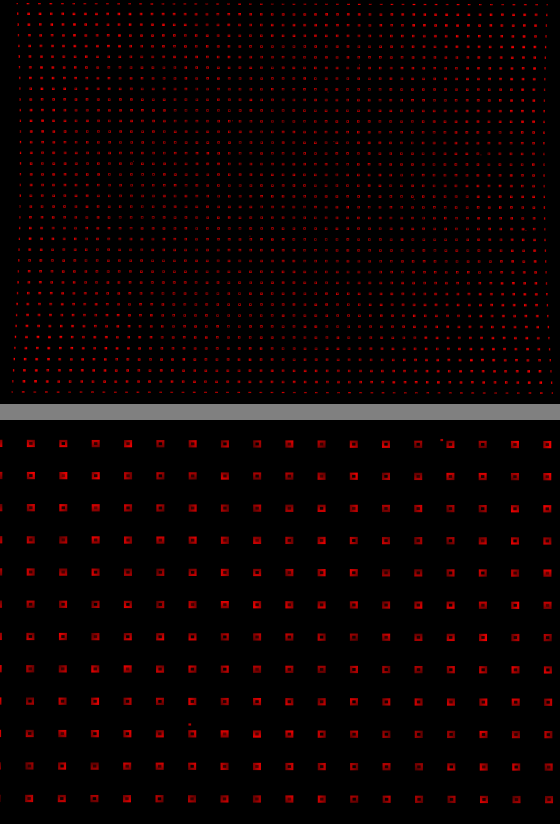
Top: the whole. Bottom: its middle third, enlarged.
This pattern is drawn by a Shadertoy shader. Its source:

```glsl
// A grid of tiny hollow red squares on black, bent by a slight lens and keystone warp.
// The warp is inverted by fixed-point steps to find the nearest square, which is then
// drawn with exact box coverage; hashes and gradient noise vary its light and fill.

// Lengths are in canvas heights; grid coordinates run from -1 to 1 on both axes.
const vec2  HALF_COUNT  = vec2(24.0, 18.0);     // 49 columns by 37 rows
const vec2  CENTRE      = vec2(0.7008, 0.5142);
const vec2  SPAN        = vec2(0.6378, 0.4787); // half size of the grid
const vec2  PINCUSHION  = vec2(0.0117, 0.0034); // cubic stretch to the rim
const vec2  SKEW        = vec2(-0.0022, -0.0052);
const float KEYSTONE    = 0.0137;               // widening above and below the waist
const float WAIST       = 0.23;
const float TILT        = -0.0014;
const vec2  OUTER       = vec2(0.0033, 0.0030); // half size of a square
const vec2  HOLE        = vec2(0.0014, 0.0012); // half size of its dark centre
const vec2  SPECK       = vec2(0.0011, 0.0009);
const float SPECK_SHARE = 0.006;
const vec3  RED         = vec3(1.0, 0.0, 0.0);
const float DIM         = 0.61;                 // light in the middle of the grid
const float BRIGHT      = 0.82;                 // light towards the corners

float hash(vec2 p) {
    vec3 q = fract(p.xyx * vec3(0.1031, 0.1030, 0.0973));
    q += dot(q, q.yzx + 33.33);
    return fract((q.x + q.y) * q.z);
}

vec2 gradient(vec2 p) {
    float angle = 6.2832 * hash(p);
    return vec2(cos(angle), sin(angle));
}

float gradientNoise(vec2 p) {
    vec2 i = floor(p), f = fract(p);
    vec2 w = f * f * f * (f * (f * 6.0 - 15.0) + 10.0);
    vec2 e = vec2(1.0, 0.0);
    float low  = mix(dot(gradient(i), f), dot(gradient(i + e), f - e), w.x);
    float high = mix(dot(gradient(i + e.yx), f - e.yx), dot(gradient(i + e.xx), f - e.xx), w.x);
    return mix(low, high, w.y);
}

// Grid coordinates to canvas position
vec2 warp(vec2 g) {
    vec2 p = CENTRE + g * (SPAN + PINCUSHION * g * g) + SKEW * g * g;
    float bend = g.y - WAIST;
    return p + vec2(KEYSTONE * g.x * bend * bend, TILT * g.x);
}

// Canvas position to grid coordinates
vec2 unwarp(vec2 p) {
    vec2 g = (p - CENTRE) / SPAN;
    for (int i = 0; i < 5; i++) g += (p - warp(g)) / SPAN;
    return g;
}

// Share of a pixel centred at d that lies in the box from lo to hi
float boxCoverage(vec2 d, vec2 lo, vec2 hi, float pixel) {
    vec2 overlap = min(d + 0.5 * pixel, hi) - max(d - 0.5 * pixel, lo);
    overlap = clamp(overlap / pixel, 0.0, 1.0);
    return overlap.x * overlap.y;
}

void mainImage(out vec4 fragColor, in vec2 fragCoord) {
    float pixel = 1.0 / iResolution.y;
    vec2 p = fragCoord * pixel;

    // Nearest square and the offset from its centre
    vec2 cell = clamp(round(unwarp(p) * HALF_COUNT), -HALF_COUNT, HALF_COUNT);
    vec2 g = cell / HALF_COUNT;
    vec2 d = p - warp(g);

    // Squares on the rim keep only their inner half
    vec2 keepLow  = step(0.5 - HALF_COUNT, cell);
    vec2 keepHigh = step(cell, HALF_COUNT - 0.5);

    // Light and fill rise towards the corners and differ from square to square
    vec2 id = cell + 64.0;
    float rim = smoothstep(0.55, 1.35, length(g));
    float cloud = gradientNoise(id * 0.23);
    float light = mix(DIM, BRIGHT, rim) + 0.12 * cloud + 0.20 * (hash(id) - 0.5);
    float fill = clamp(0.7 * rim + 0.3 * cloud + 0.6 * hash(id + 17.3) - 0.1, 0.0, 0.9);

    // Hollow square, lit unevenly from one side
    float body = boxCoverage(d, -OUTER * keepLow, OUTER * keepHigh, pixel);
    float hole = boxCoverage(d, -HOLE * keepLow, HOLE * keepHigh, pixel);
    vec2 side = gradient(id + 41.7);
    float shade = 1.0 + 0.28 * dot(clamp(d / OUTER, -1.0, 1.0), side);
    float glow = light * shade * max(body - hole * (1.0 - fill), 0.0);

    // A rare stray speck beside a square
    vec2 stray = d - 0.008 * gradient(id + 71.9);
    float hasSpeck = step(hash(id + 93.1), SPECK_SHARE);
    glow += 0.7 * hasSpeck * boxCoverage(stray, -SPECK, SPECK, pixel);

    fragColor = vec4(RED * clamp(glow, 0.0, 1.0), 1.0);
}
```
